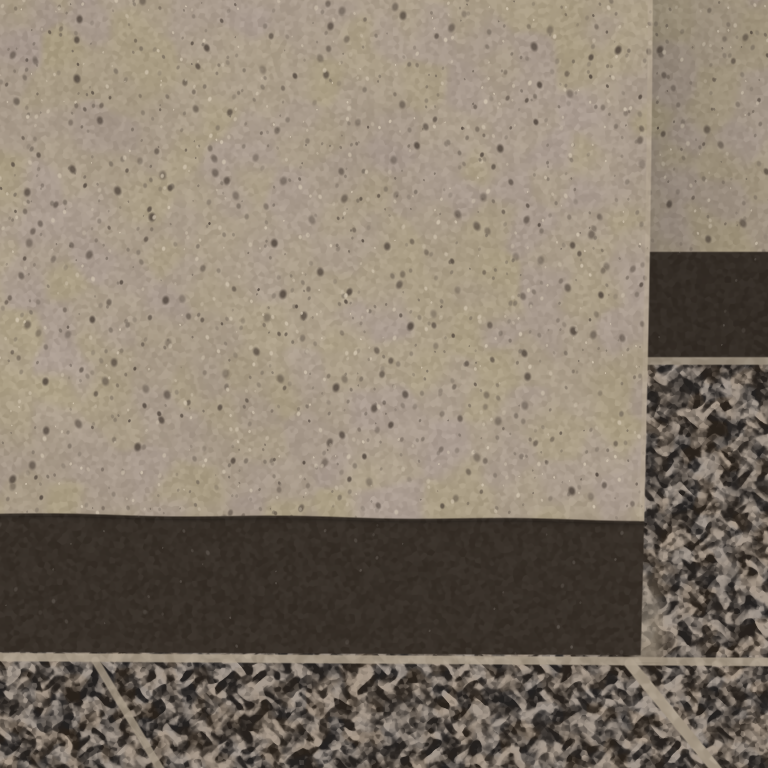
Reproduce this texture procedurally as a WebGL 1 fragment shader.

```glsl
precision highp float;
// Speckled stone wall corner with dark skirting above granite floor tiles.
uniform vec2 u_resolution;

float hash(vec2 p) {
  return fract(sin(dot(p, vec2(127.1, 311.7))) * 43758.55);
}

// Smoothly blended random cell values, about 0..1.
float cellBlend(vec2 p) {
  vec2 cell = floor(p);
  float sum = 0.0, total = 0.0;
  for (int j = -1; j <= 1; j++) {
    for (int i = -1; i <= 1; i++) {
      vec2 c = cell + vec2(float(i), float(j));
      vec2 d = c + vec2(hash(c), hash(c + 41.3)) - p;
      float w = exp(-7.0 * dot(d, d));
      sum += w * hash(c + 17.9);
      total += w;
    }
  }
  return sum / total;
}

// Sparse rounded chips scattered through a grid.
float chips(vec2 p, float density, float radius) {
  vec2 cell = floor(p);
  float cover = 0.0;
  for (int j = -1; j <= 1; j++) {
    for (int i = -1; i <= 1; i++) {
      vec2 c = cell + vec2(float(i), float(j));
      vec2 d = p - c - vec2(hash(c + 3.7), hash(c + 8.2));
      d.x += 0.4 * (hash(c + 5.1) - 0.5) * d.y;
      float r = radius * (0.5 + hash(c + 6.4));
      float chip = 1.0 - smoothstep(r * 0.4, r * 1.3, length(d * vec2(1.0, 0.8)));
      cover = max(cover, chip * step(hash(c + 12.6), density) * (0.4 + 0.6 * hash(c + 9.3)));
    }
  }
  return cover;
}

// Antialiased coverage where the signed distance is positive.
float cover(float d) {
  float soft = max(0.0015, 0.7 / u_resolution.y);
  return smoothstep(-soft, soft, d);
}

float lineTo(vec2 p, vec2 a, vec2 b, float halfWidth) {
  vec2 ab = b - a;
  float t = clamp(dot(p - a, ab) / dot(ab, ab), 0.0, 1.2);
  return cover(halfWidth - length(p - a - ab * t));
}

vec3 wallStone(vec2 p) {
  float cloud = cellBlend(p * 9.0) - 0.5;
  float tint = cellBlend(p * 22.0 + 31.0) - 0.5;
  vec3 col = vec3(0.662, 0.609, 0.537) + 0.035 * cloud;
  col += tint * vec3(0.012, 0.018, -0.045);
  col += 0.07 * (cellBlend(p * 170.0) - 0.5);
  col = mix(col, vec3(0.29, 0.25, 0.22), 0.8 * chips(p * 46.0, 0.28, 0.16));
  col = mix(col, vec3(0.40, 0.36, 0.32), 0.6 * chips(p * 75.0 + 13.0, 0.22, 0.17));
  return mix(col, vec3(0.84, 0.79, 0.71), 0.75 * chips(p * 65.0 + 57.0, 0.18, 0.13));
}

vec3 granite(vec2 p) {
  float coarse = cellBlend(p * 95.0 + 0.5 * sin(p.yx * 140.0));
  float fine = cellBlend(p * 190.0 + 23.0);
  float tone = smoothstep(0.18, 0.88, 0.68 * coarse + 0.32 * fine);
  vec3 col = mix(vec3(0.15, 0.13, 0.115), vec3(0.65, 0.60, 0.55), tone);
  return col + 0.03 * (cellBlend(p * 60.0 + 71.0) - 0.5) * vec3(1.0, 0.2, -0.8);
}

vec3 skirting(vec2 p) {
  vec3 col = vec3(0.218, 0.188, 0.160) + 0.045 * (cellBlend(p * 160.0) - 0.5);
  return col + 0.12 * chips(p * 55.0 + 90.0, 0.12, 0.11);
}

void main() {
  vec2 p = gl_FragCoord.xy / u_resolution;
  vec3 grout = vec3(0.64, 0.59, 0.52) + 0.08 * (cellBlend(p * 90.0) - 0.5);
  vec3 stone = wallStone(p);
  vec3 base = skirting(p);
  float corner = 0.850 - 0.020 * pow(1.0 - p.y, 1.5);
  float side = p.x - corner;

  // Floor tiles, their slanted joints and the pale patch by the corner.
  vec3 col = granite(p);
  col = mix(col, grout, 0.85 * lineTo(p, vec2(0.124, 0.140), vec2(0.208, 0.0), 0.005));
  col = mix(col, grout, lineTo(p, vec2(0.820, 0.136), vec2(0.931, 0.0), 0.007));
  float patchGlow = smoothstep(0.03, 0.006, abs(side - 0.008)) * smoothstep(0.30, 0.15, p.y);
  col = mix(col, grout, 0.7 * patchGlow * step(0.138, p.y));

  // Recessed wall on the right, shaded beside the corner.
  vec3 recess = stone * (0.97 - 0.14 * exp(-max(side, 0.0) * 14.0));
  col = mix(col, grout * 0.9, cover(p.y - 0.525));
  col = mix(col, base * 0.93, cover(p.y - 0.535));
  col = mix(col, recess, cover(p.y - 0.672));

  // Front wall with its slightly wavy lower edge and skirting.
  float hem = 0.331 - 0.010 * p.x + 0.0012 * sin(p.x * 21.0);
  vec3 front = mix(base, stone, cover(p.y - hem));
  front *= 1.0 - 0.2 * exp(-abs(p.y - hem + 0.004) * 350.0);
  front = mix(front, grout * 1.1, 0.55 * cover(0.0035 - abs(side + 0.003)) * cover(p.y - hem));
  float frontMask = cover(-side) * cover(p.y - 0.151 + 0.005 * p.x);
  col = mix(col, front, frontMask);

  // Horizontal joint where wall and floor meet.
  float joint = abs(p.y - 0.1445 + 0.0065 * p.x);
  col = mix(col, grout * 1.04, 0.9 * cover(0.0055 - joint));
  gl_FragColor = vec4(col, 1.0);
}
```
